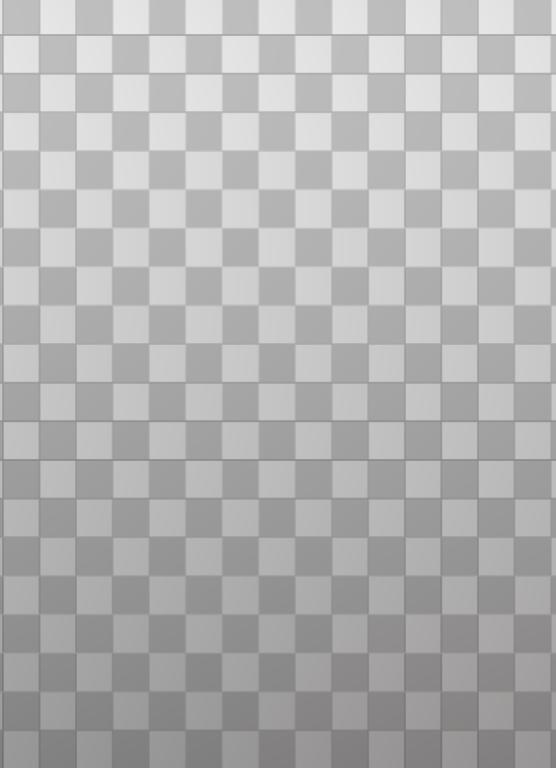
This pattern is drawn by a Shadertoy shader. Its source:

```glsl
// Grey checkerboard that darkens downwards, with fine seams that fade in and out.
#define CELLS vec2(15.22, 19.88)
#define OFFSET vec2(0.082, 0.906)
#define LIGHT_TOP 0.895
#define LIGHT_FALL 0.31
#define DARK_TOP 0.745
#define DARK_FALL 0.245
#define FALL_CURVE 1.35
#define SEAM_WIDTH 0.0026
#define SEAM_BEAT vec2(11.7, 10.2)
#define GRAIN 0.008

const float TAU = 6.2831853;

float hash(vec2 p) {
    vec3 q = fract(vec3(p.xyx) * 0.1031);
    q += dot(q, q.yzx + 33.33);
    return fract((q.x + q.y) * q.z);
}

// Alternates between -1 and 1 per cell, passing through 0 at the edges
vec2 squareWave(vec2 cell, vec2 edgeDist, float soft) {
    vec2 parity = 1.0 - 2.0 * mod(cell, 2.0);
    return parity * smoothstep(0.0, soft, edgeDist);
}

void mainImage(out vec4 fragColor, in vec2 fragCoord) {
    vec2 uv = fragCoord / iResolution.xy;
    float depth = 1.0 - uv.y;
    float px = 1.0 / iResolution.y;

    // Grid, with rows counted from the top
    vec2 grid = vec2(uv.x, depth) * CELLS - OFFSET;
    vec2 cell = floor(grid);
    vec2 local = fract(grid);
    vec2 seam = floor(grid + 0.5);
    vec2 cellSize = vec2(iResolution.x / iResolution.y, 1.0) / CELLS;
    vec2 seamDist = abs(grid - seam) * cellSize;

    // Checker tones under a vertical falloff
    vec2 wave = squareWave(cell, seamDist, max(0.5 * px, 0.0008));
    float checker = 0.5 + 0.5 * wave.x * wave.y;
    float fall = pow(depth, FALL_CURVE);
    float lightTone = LIGHT_TOP - LIGHT_FALL * fall;
    float darkTone = DARK_TOP - DARK_FALL * fall;
    float tone = mix(darkTone, lightTone, checker);

    // Faint sheen and variation inside each cell
    tone += 0.014 * (local.y - local.x) * (0.4 + 0.6 * checker);
    tone += GRAIN * (hash(cell + 40.0) - 0.5);

    // Seams drift between dark grooves and pale ridges
    vec2 shade = 0.5 + 0.5 * cos(TAU * (seam - vec2(0.3, 0.2)) / SEAM_BEAT);
    float halfWidth = 0.5 * SEAM_WIDTH;
    vec2 cover = 1.0 - smoothstep(halfWidth - 0.5 * px, halfWidth + 0.5 * px, seamDist);
    vec2 seamTone = mix(vec2(lightTone - 0.045), vec2(darkTone - 0.09), shade);
    tone = mix(tone, seamTone.x, cover.x * mix(0.45, 0.6, shade.x));
    tone = mix(tone, seamTone.y, cover.y * mix(0.5, 0.8, shade.y));

    // Slightly warm tint towards the lower right
    float warmth = 0.012 * smoothstep(0.6, 1.0, depth) * smoothstep(0.0, 1.0, uv.x);
    fragColor = vec4(vec3(tone) + warmth * vec3(0.6, -0.6, -0.4), 1.0);
}
```
